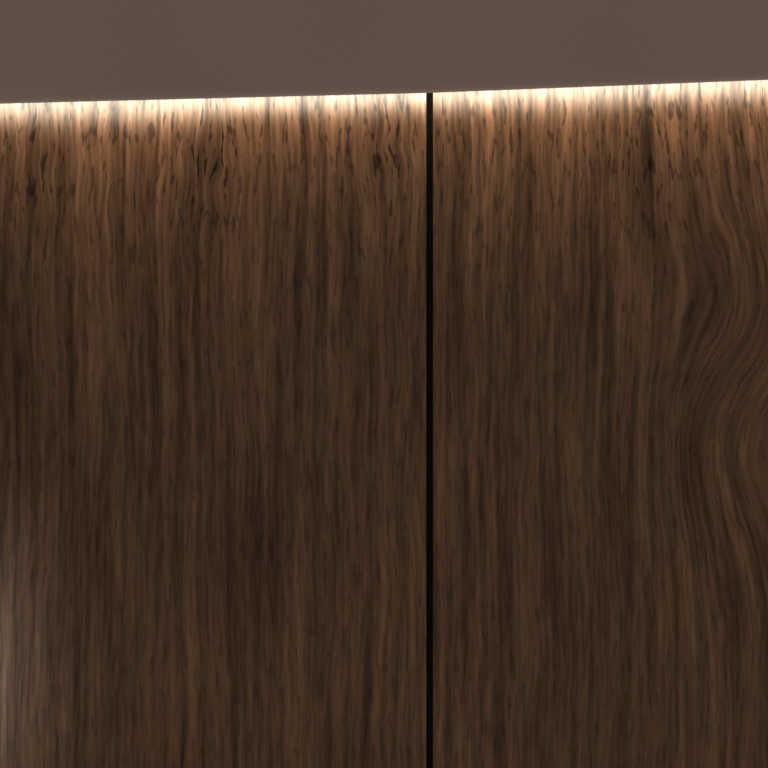
This texture is drawn by a WebGL 2 fragment shader. Its source:

```glsl
#version 300 es
precision highp float;
// Two dark walnut panels under a plain wall, lit by a warm strip along their
// sloping top edge. Stretched gradient noise makes the grain; exponential
// falloffs below the edge make the light, and a thin dark gap splits the panels.

uniform vec2 u_resolution;
out vec4 fragColor;

const vec3 WALL = vec3(0.365, 0.305, 0.272);
const vec3 WOOD = vec3(0.232, 0.165, 0.117);
const vec3 WIDE_GLOW = vec3(0.42, 0.275, 0.175);
const vec3 NEAR_GLOW = vec3(0.55, 0.60, 0.59);
const vec3 SHEEN = vec3(0.13, 0.125, 0.12);
const vec3 GAP = vec3(0.035, 0.025, 0.018);
const float GAP_X = 0.5595;
const float GAP_HALF = 0.0042;

// Pseudo-random unit gradient for a lattice cell
vec2 gradientAt(vec2 cell) {
  uvec2 q = uvec2(ivec2(cell) + 4096);
  uint h = (q.x * 1597334677u) ^ (q.y * 3812015801u);
  h = (h ^ (h >> 15)) * 2246822519u;
  h ^= h >> 13;
  float angle = float(h & 65535u) / 65536.0 * 6.28318;
  return vec2(cos(angle), sin(angle));
}

float gradientNoise(vec2 p) {
  vec2 i = floor(p), f = p - i;
  vec2 w = f * f * f * (f * (f * 6.0 - 15.0) + 10.0);
  vec2 e = vec2(0.0, 1.0);
  float a = dot(gradientAt(i), f);
  float b = dot(gradientAt(i + e.yx), f - e.yx);
  float c = dot(gradientAt(i + e.xy), f - e.xy);
  float d = dot(gradientAt(i + e.yy), f - e.yy);
  return mix(mix(a, b, w.x), mix(c, d, w.x), w.y);
}

// Soft elliptical patch, 1 at its centre
float patchAt(vec2 p, vec2 centre, vec2 radius) {
  vec2 q = (p - centre) / radius;
  return exp(-dot(q, q));
}

// Height of the panels' top edge
float topEdge(float x) {
  return 0.865 + 0.025 * x + 0.0135 * max(x - GAP_X, 0.0);
}

// Dark growth figures close to the light
float figureMask(vec2 p) {
  return patchAt(p, vec2(0.275, 0.775), vec2(0.035, 0.085))
       + 0.8 * patchAt(p, vec2(0.50, 0.785), vec2(0.032, 0.075))
       + 0.6 * patchAt(p, vec2(0.05, 0.78), vec2(0.035, 0.09))
       + 0.5 * patchAt(p, vec2(0.85, 0.77), vec2(0.05, 0.09));
}

// Bend the grain: slow waviness, ripples in figures, a slanted sweep at right
vec2 bendGrain(vec2 p, float figure) {
  float sweep = patchAt(p, vec2(0.97, 0.52), vec2(0.085, 0.15));
  float bend = 0.012 * gradientNoise(p * vec2(5.0, 3.5))
             + 0.004 * gradientNoise(p * vec2(22.0, 11.0))
             + 0.010 * figure * gradientNoise(p * vec2(30.0, 24.0))
             - 0.65 * (p.y - 0.52) * sweep;
  return p + vec2(bend, 0.0);
}

// Brightness variation from broad bands down to fine fibres
float grain(vec2 p) {
  return 0.16 * gradientNoise(p * vec2(14.0, 1.6))
       + 0.30 * gradientNoise(p * vec2(62.0, 2.4))
       + 0.30 * gradientNoise(p * vec2(125.0, 5.0))
       + 0.22 * gradientNoise(p * vec2(240.0, 22.0));
}

// Short dark pores, 0 to 1
float pores(vec2 p) {
  float dashes = gradientNoise(p * vec2(170.0, 26.0))
               + 0.6 * gradientNoise(p * vec2(260.0, 75.0));
  return smoothstep(0.08, 0.55, dashes);
}

vec3 panelColor(vec2 p, float depth) {
  float figure = figureMask(p);
  float side = step(GAP_X, p.x);
  vec2 g = bendGrain(p, figure) + side * vec2(7.31, 3.7);

  // Strip light, uneven along its length
  float reach = 1.0 + 0.25 * gradientNoise(vec2(p.x * 7.0, 2.5));
  float wide = exp(-depth / (0.085 * reach));
  float near = exp(-pow(depth / (0.025 * reach), 2.0));
  vec3 base = WOOD * (1.0 - 0.15 * patchAt(p, vec2(0.0, 0.47), vec2(0.10, 0.18)));
  vec3 color = base + WIDE_GLOW * wide;

  // Grain and pores stand out in the light, then wash out at the strip
  color *= 1.0 + grain(g) * (1.0 + 0.5 * wide);
  color *= 1.0 - pores(g) * (0.14 + 0.30 * wide + 0.28 * min(figure, 1.0));
  color *= 1.0 - 0.20 * min(figure, 1.0);
  color += NEAR_GLOW * near * (1.0 + 0.35 * grain(g));

  // Cool reflection in the lower left corner
  float sheen = patchAt(p, vec2(-0.02, 0.13), vec2(0.09, 0.17));
  return color + SHEEN * sheen * (1.0 + grain(g));
}

void main() {
  vec2 p = gl_FragCoord.xy / u_resolution;
  float pixel = 1.0 / min(u_resolution.x, u_resolution.y);
  float depth = topEdge(p.x) - p.y;

  // Wall, slightly mottled
  float mottle = gradientNoise(p * 4.0) + 0.5 * gradientNoise(p * 190.0);
  vec3 wall = WALL * (1.0 + 0.05 * mottle);
  wall += 0.10 * exp(-max(-depth, 0.0) / 0.003);

  // Panels and the gap, whose top catches a little light
  vec3 panel = panelColor(p, max(depth, 0.0));
  vec3 gap = GAP + vec3(0.12, 0.095, 0.07) * exp(-max(depth, 0.0) / 0.06);
  float gapDist = abs(p.x - GAP_X) - GAP_HALF;
  panel = mix(gap, panel, smoothstep(-pixel, pixel, gapDist));

  vec3 color = mix(wall, panel, smoothstep(-pixel, pixel, depth));
  fragColor = vec4(clamp(color, 0.0, 1.0), 1.0);
}
```
